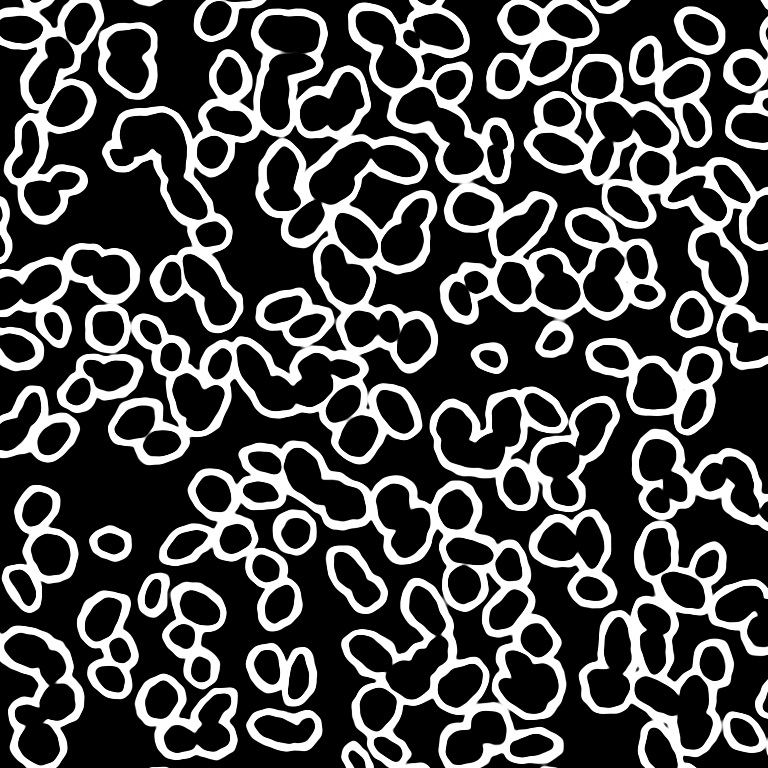
This pattern is drawn by a WebGL 2 fragment shader. Its source:

```glsl
#version 300 es
precision highp float;
// White outlines of irregular, partly merged cells on black.
// Jittered ellipses are joined into one distance field, bent by
// gradient noise, and only a thin band around the border is drawn.

uniform vec2 u_resolution;
out vec4 fragColor;

const vec3 BACKGROUND = vec3(0.0);
const vec3 OUTLINE = vec3(1.0);
const float GRID = 16.0;          // scatter cells across the canvas
const float JITTER = 0.86;        // share of a grid cell a center may roam
const float PRESENCE = 0.91;      // chance that a grid cell is occupied
const float LINE_WIDTH = 0.0099;
const float JOIN = 0.005;         // rounding where ellipses merge

// Two random values in 0..1 per lattice point and seed
vec2 hash2(vec2 p, float seed) {
    vec3 q = fract(vec3(p.xyx + seed * 17.31) * vec3(0.1031, 0.1030, 0.0973));
    q += dot(q, q.yzx + 33.33);
    return fract((q.xx + q.yz) * q.zy);
}

float cornerSlope(vec2 corner, vec2 offset, float seed) {
    float angle = 6.2832 * hash2(corner, seed).x;
    return dot(vec2(cos(angle), sin(angle)), offset);
}

// Gradient noise, roughly -0.7..0.7
float gradientNoise(vec2 p, float seed) {
    vec2 i = floor(p), f = fract(p), e = vec2(1.0, 0.0);
    vec2 u = f * f * f * (f * (f * 6.0 - 15.0) + 10.0);
    float low = mix(cornerSlope(i, f, seed), cornerSlope(i + e, f - e, seed), u.x);
    float high = mix(cornerSlope(i + e.yx, f - e.yx, seed),
                     cornerSlope(i + 1.0, f - 1.0, seed), u.x);
    return mix(low, high, u.y);
}

// Displaces a point by noise of one scale
vec2 wobble(vec2 p, float frequency, float amount, float seed) {
    vec2 q = p * frequency;
    return amount * vec2(gradientNoise(q, seed), gradientNoise(q, seed + 1.0));
}

float ellipseDistance(vec2 p, vec2 radii) {
    float k = length(p / radii);
    return k * (k - 1.0) / max(length(p / (radii * radii)), 1e-4);
}

float smoothUnion(float a, float b, float blend) {
    float h = max(blend - abs(a - b), 0.0) / blend;
    return min(a, b) - 0.25 * blend * h * h;
}

mat2 rotation(float angle) {
    float c = cos(angle), s = sin(angle);
    return mat2(c, -s, s, c);
}

// Signed distance to the union of all scattered ellipses
float cellField(vec2 p) {
    vec2 home = floor(p * GRID);
    float field = 1.0;
    for (int y = -1; y <= 1; y++) {
        for (int x = -1; x <= 1; x++) {
            vec2 id = home + vec2(x, y);
            vec2 form = hash2(id, 2.0);
            vec2 fate = hash2(id, 3.0);
            if (fate.x > PRESENCE) continue;
            vec2 center = (id + 0.5 + JITTER * (hash2(id, 1.0) - 0.5)) / GRID;
            float size = mix(0.015, 0.032, sqrt(form.x));
            float stretch = sqrt(mix(1.0, 1.8, form.y));
            float tilt = 2.8 * (fate.y - 0.5) + 0.2;
            vec2 local = rotation(tilt) * (p - center);
            float d = ellipseDistance(local, size * vec2(1.0 / stretch, stretch));
            field = smoothUnion(field, d, JOIN);
        }
    }
    return field;
}

void main() {
    float pixel = 1.0 / u_resolution.y;
    vec2 p = gl_FragCoord.xy * pixel;

    // Uneven borders: broad bends plus fine ripples
    vec2 bent = p + wobble(p, 21.0, 0.008, 5.0) + wobble(p, 62.0, 0.0025, 8.0);

    float edge = abs(cellField(bent)) - 0.5 * LINE_WIDTH;
    float ink = 1.0 - smoothstep(-0.6 * pixel, 0.6 * pixel, edge);
    fragColor = vec4(mix(BACKGROUND, OUTLINE, ink), 1.0);
}
```
